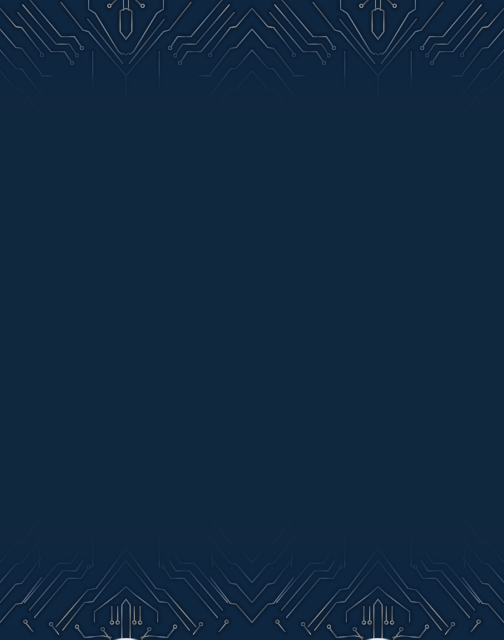
A WebGL 1 fragment shader for this background:

```glsl
precision highp float;
// Navy backdrop with mirrored circuit traces along the top and bottom edges.
// Space is folded about vertical axes, then each band is the distance to
// stepped polylines, chevrons and ring nodes, fading towards the centre.
uniform vec2 u_resolution;

const vec2 GRID = vec2(606.0, 768.0);   // design units across the canvas
const float HALF_TILE = 151.5;          // distance between mirror axes
const float LINE_HALF = 0.25;
const float NODE_RADIUS = 1.9;
const float FADE_START = 25.0;
const float FADE_END = 118.0;
const float INK_STRENGTH = 0.78;
const float HALO_STRENGTH = 0.75;
const vec3 NAVY = vec3(0.064, 0.157, 0.243);
const vec3 EDGE_NAVY = vec3(0.060, 0.150, 0.252);
const vec3 SHADOW = vec3(0.020, 0.090, 0.170);
const vec3 SAND = vec3(0.62, 0.59, 0.55);
const vec3 STEEL = vec3(0.35, 0.48, 0.64);
const vec3 GLOW = vec3(0.90, 0.94, 0.98);

float segment(vec2 p, vec2 a, vec2 b) {
  vec2 ab = b - a;
  return length(p - a - ab * clamp(dot(p - a, ab) / dot(ab, ab), 0.0, 1.0));
}

float path(vec2 p, vec2 a, vec2 b, vec2 c, vec2 d) {
  return min(segment(p, a, b), min(segment(p, b, c), segment(p, c, d)));
}

float node(vec2 p, vec2 c) {
  return abs(length(p - c) - NODE_RADIUS);
}

// A trace falling diagonally to the right, with a flat step.
float stepped(vec2 p, vec2 start) {
  vec2 q = (p - start) * vec2(1, -1);
  return path(q, vec2(0.0), vec2(8.0, 12.0), vec2(24.0, 12.0), vec2(64.0, 59.0));
}

// One arm of a chevron whose apex lies on a mirror axis.
float chevron(vec2 p, float apex) {
  vec2 q = p - vec2(0.0, apex);
  return path(q, vec2(0.0), vec2(19.0, 22.0), vec2(26.0, 23.0), vec2(50.0, 54.0));
}

// p.x: distance from the main axis, p.y: depth below the top edge.
float topBand(vec2 p) {
  vec2 seam = vec2(HALF_TILE - p.x, p.y);
  float d = path(p, vec2(45, 0), vec2(45, 11), vec2(37, 16), vec2(9, 62));
  d = min(d, path(p, vec2(9, 62), vec2(5, 65), vec2(3, 64), vec2(0, 66)));
  d = min(d, path(p, vec2(0, 91), vec2(45, 38), vec2(52, 36), vec2(78, 3)));
  d = min(d, segment(p, vec2(4, 76), vec2(46, 23)));
  d = min(d, path(p, vec2(0, 10), vec2(7, 13), vec2(7, 38), vec2(0, 47)));
  d = min(d, segment(p, vec2(3, 0), vec2(3, 12)));
  d = min(d, min(node(p, vec2(20, 7)), segment(p, vec2(12, 0), vec2(18, 6))));
  d = min(d, segment(p, vec2(40, 62), vec2(40, 108)));
  d = min(d, segment(p, vec2(0, 91), vec2(0, 118)));
  d = min(d, segment(p, vec2(88, 91), vec2(102, 91)));
  d = min(d, node(p, vec2(101, 66)));
  for (int i = 0; i < 4; i++) {
    float k = float(i);
    d = min(d, chevron(seam, 10.0 + 25.0 * k));
    if (i < 3) {
      vec2 start = vec2(54.0 + 6.0 * k, 56.0 + 9.0 * k);
      d = min(d, stepped(p, start));
      d = min(d, node(p, start + vec2(-1.0, 1.6)));
    }
  }
  return d;
}

// p.y: height above the bottom edge.
float bottomBand(vec2 p) {
  vec2 seam = vec2(HALF_TILE - p.x, p.y);
  float d = path(p, vec2(0, 110), vec2(36, 62), vec2(46, 60), vec2(84, 16));
  d = min(d, path(p, vec2(0, 95), vec2(40, 46), vec2(50, 45), vec2(76, 12)));
  d = min(d, path(p, vec2(0, 64), vec2(10, 55), vec2(38, 34), vec2(38, 22)));
  d = min(d, path(p, vec2(0, 49), vec2(5, 42), vec2(5, 20), vec2(5, 0)));
  d = min(d, path(p, vec2(18, 3), vec2(28, 5), vec2(50, 3), vec2(58, 14)));
  d = min(d, segment(p, vec2(40, 88), vec2(40, 120)));
  d = min(d, segment(p, vec2(104, 88), vec2(104, 110)));
  d = min(d, node(p, vec2(45, 88)));
  for (int i = 0; i < 4; i++) {
    float k = float(i);
    vec2 foot = vec2(28.0 + 31.0 * k, 13.0 + 3.0 * k);
    d = min(d, node(p, foot));
    d = min(d, segment(p, foot - vec2(1.0, 2.0), foot - vec2(9.0, 12.0)));
    d = min(d, chevron(seam, 21.0 + 24.0 * k));
    if (i < 3) d = min(d, stepped(p, vec2(46.0 + 6.0 * k, 86.0 + 9.0 * k)));
  }
  for (int i = 0; i < 2; i++) {
    float x = 10.0 + 7.0 * float(i);
    d = min(d, segment(p, vec2(x, 23), vec2(x, 40)));
    d = min(d, node(p, vec2(x, 21)));
  }
  return d;
}

void main() {
  vec2 p = gl_FragCoord.xy / u_resolution * GRID;
  float pixel = GRID.y / u_resolution.y;
  float x = abs(mod(p.x, 2.0 * HALF_TILE) - HALF_TILE);
  bool upper = p.y > 0.5 * GRID.y;
  float depth = upper ? GRID.y - p.y : p.y;
  vec2 q = vec2(x, depth);
  float d = upper ? topBand(q) : bottomBand(q);

  // Base gradient and dark halos beside the traces
  float fade = 1.0 - smoothstep(FADE_START, FADE_END, depth);
  vec3 color = mix(NAVY, EDGE_NAVY, 1.0 - smoothstep(70.0, 170.0, depth));
  color = mix(color, SHADOW, HALO_STRENGTH * fade * exp(-d * d / 14.0));

  // Traces: warm near the edge, blue where they fade out, uneven along the way
  float ink = 1.0 - smoothstep(LINE_HALF, LINE_HALF + pixel, d);
  float warmth = (1.0 - smoothstep(25.0, 80.0, depth)) * (0.6 + 0.4 * sin(x * 0.11));
  float wear = 0.78 + 0.22 * sin(x * 0.31 + depth * 0.17);
  color = mix(color, mix(STEEL, SAND, warmth), ink * wear * (0.04 + INK_STRENGTH * fade));

  // Bright lamp at the foot of each main axis
  float lamp = upper ? 0.0 : 1.0 - smoothstep(0.5, 1.2, length(q / vec2(14.0, 2.6)));
  gl_FragColor = vec4(mix(color, GLOW, lamp), 1.0);
}
```
